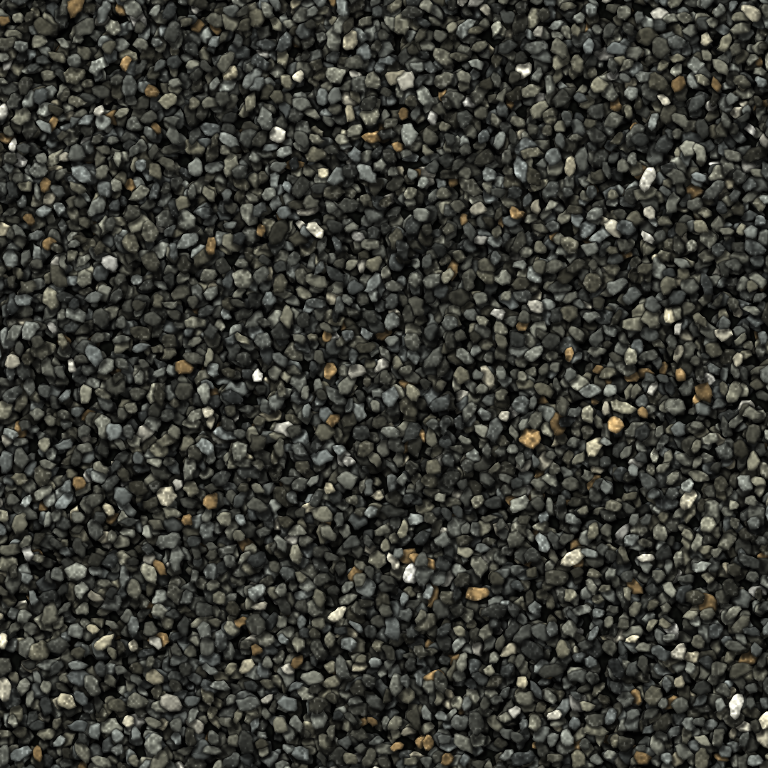
Reproduce this texture procedurally as a WebGL 2 fragment shader.

```glsl
#version 300 es
precision highp float;
// Dense bed of small, angular, dark grey-green gravel with a few pale and tan stones.

#define GRAINS 42.0                // grid cells across the canvas
#define LAYERS 4                   // stacked layers of stones
#define RADIUS vec2(0.33, 0.58)    // smallest and largest stone, in cells
#define TONE vec2(0.19, 0.50)      // darkest and lightest common stone
#define PALE_SHARE 0.05
#define TAN_SHARE 0.025
#define SHADOW 0.62                // depth of contact shadows
#define RELIEF 0.50                // strength of light on the facets
#define GRIT 0.85                  // contrast of the mineral speckle
#define LIGHT vec2(-0.45, 0.89)
#define GAP_COLOR vec3(0.055, 0.06, 0.05)

uniform vec2 u_resolution;
out vec4 fragColor;

const float TAU = 6.2832;
const int SIDES = 7;

// Integer hash: three random values in 0..1 for a cell and a seed.
vec3 hash3(vec2 cell, int seed) {
  uvec3 v = uvec3(ivec3(ivec2(cell) + 512, seed));
  v = v * 1664525u + 1013904223u;
  v.x += v.y * v.z; v.y += v.z * v.x; v.z += v.x * v.y;
  v ^= v >> 16u;
  v.x += v.y * v.z; v.y += v.z * v.x; v.z += v.x * v.y;
  return vec3(v >> 8u) / 16777216.0;
}

float noise(vec2 p, int seed) {
  vec2 i = floor(p), f = fract(p);
  f = f * f * (3.0 - 2.0 * f);
  float low = mix(hash3(i, seed).x, hash3(i + vec2(1, 0), seed).x, f.x);
  float high = mix(hash3(i + vec2(0, 1), seed).x, hash3(i + vec2(1, 1), seed).x, f.x);
  return mix(low, high, f.y);
}

// Signed distance to a rounded irregular polygon; facing is its nearest side.
float stoneDistance(vec2 p, float radius, vec2 cell, int seed, out vec2 facing) {
  float d = -1e3;
  for (int k = 0; k < SIDES; k++) {
    vec3 h = hash3(cell, seed + k);
    float angle = (float(k) + 0.8 * h.x) * TAU / float(SIDES);
    vec2 side = vec2(cos(angle), sin(angle));
    float sideDist = dot(p, side) - radius * mix(0.68, 1.05, h.y);
    if (sideDist > d) { d = sideDist; facing = side; }
  }
  return mix(d, length(p) - radius, 0.3);
}

// Mineral colour of one stone.
vec3 stoneColor(vec3 h, vec3 kind) {
  float tone = mix(TONE.x, TONE.y, pow(h.x, 1.25));
  vec3 tint = mix(vec3(0.95, 1.0, 0.97), vec3(1.02, 1.0, 0.84), h.y);
  if (kind.x < PALE_SHARE) {
    tone = mix(0.56, 0.74, h.z);
    tint = mix(vec3(1.0, 1.0, 0.95), vec3(1.04, 1.0, 0.83), h.y);
  } else if (kind.y < TAN_SHARE) {
    tone = mix(0.32, 0.5, h.z);
    tint = vec3(1.2, 1.0, 0.68);
  }
  return tone * tint;
}

void main() {
  vec2 uv = gl_FragCoord.xy / u_resolution.y;
  float pixel = GRAINS / u_resolution.y;

  // Fine speckle and ragged outlines shared by all stones
  float coarse = noise(uv * 150.0, 900);
  float fine = noise(uv * 310.0, 901);
  float grit = 0.55 * coarse + 0.45 * fine - 0.5;
  vec2 ragged = 0.16 * (vec2(noise(uv * 120.0, 902), noise(uv * 120.0, 903)) - 0.5);

  vec3 color = GAP_COLOR * (1.0 + grit);

  // Paint the stones from the bottom layer to the top
  for (int layer = 0; layer < LAYERS; layer++) {
    vec2 grid = uv * GRAINS + vec2(0.37, 0.61) * float(layer);
    for (int n = 0; n < 9; n++) {
      vec2 cell = floor(grid) + vec2(n % 3 - 1, n / 3 - 1);
      int seed = layer * 40;
      vec3 place = hash3(cell, seed);
      vec3 shape = hash3(cell, seed + 1);
      float radius = mix(RADIUS.x, RADIUS.y, shape.x * shape.x);
      float stretch = mix(1.0, 1.38, shape.y);
      vec2 p = grid - cell - mix(vec2(0.1), vec2(0.9), place.xy);
      if (length(p) > radius * 1.3 * stretch + 0.22) continue;

      float turn = place.z * TAU;
      mat2 spin = mat2(cos(turn), sin(turn), -sin(turn), cos(turn));
      vec2 local = (p + ragged) * spin * vec2(1.0 / stretch, stretch);
      vec2 facing;
      float d = stoneDistance(local, radius, cell, seed + 10, facing);

      // Contact shadow, longer on the side away from the light
      float shade = smoothstep(0.0, 0.22, d + 0.16 * dot(p, LIGHT));
      color *= mix(1.0 - SHADOW, 1.0, shade);

      // Facet light, a random tilt, dark rims and speckle
      vec3 look = hash3(cell, seed + 2);
      vec3 kind = hash3(cell, seed + 3);
      float bevel = smoothstep(-0.55 * radius, 0.0, d);
      vec2 slope = spin * mix(local / radius, facing, 0.6) * bevel;
      slope += 0.7 * (vec2(kind.z, shape.z) - 0.5);
      float light = 1.04 + RELIEF * dot(slope, LIGHT);
      light *= 1.0 - 0.4 * smoothstep(-0.13, 0.02, d);
      light *= 1.0 + GRIT * mix(0.6, 1.4, look.z) * grit;
      vec3 surface = stoneColor(look, kind) * light;
      surface += 0.12 * smoothstep(0.7, 0.95, fine) * look.z;

      color = mix(color, surface, 1.0 - smoothstep(-0.7 * pixel, 0.7 * pixel, d));
    }
  }
  fragColor = vec4(clamp(color, 0.0, 1.0), 1.0);
}
```
